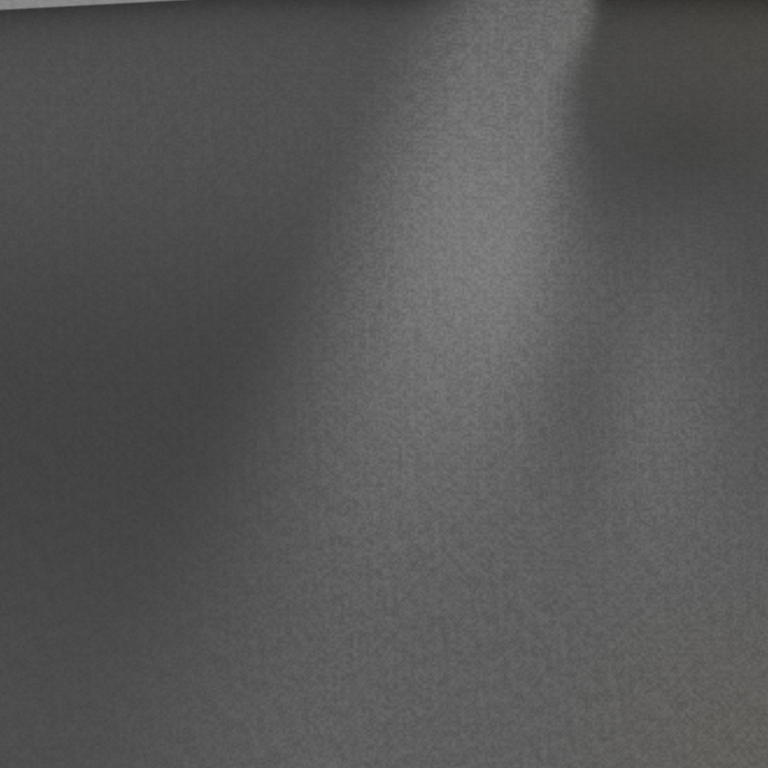
Give the GLSL for this texture, as a WebGL 1 fragment shader.

```glsl
precision highp float;

uniform vec2 u_resolution;

float hash(vec2 p) {
    return fract(sin(dot(p, vec2(127.1, 311.7))) * 43758.5453);
}

float valueNoise(vec2 p) {
    vec2 cell = floor(p);
    vec2 f = fract(p);
    f = f * f * (3.0 - 2.0 * f);
    return mix(mix(hash(cell), hash(cell + vec2(1.0, 0.0)), f.x),
               mix(hash(cell + vec2(0.0, 1.0)), hash(cell + vec2(1.0, 1.0)), f.x), f.y);
}

float softSpot(vec2 p, vec2 center, vec2 radius) {
    vec2 d = (p - center) / radius;
    return exp(-dot(d, d));
}

// Broad light and shade of the brushed surface
float surfaceLight(vec2 uv) {
    float y = uv.y;
    float leftShade = 0.265 + 0.055 * smoothstep(0.48, 0.86, y)
                    + 0.04 * (1.0 - smoothstep(0.0, 0.42, y));
    float rightShade = mix(0.37, 0.30, smoothstep(0.45, 0.85, y));
    float beam = 0.37 + 0.075 * smoothstep(0.15, 0.65, y)
               - 0.02 * smoothstep(0.75, 1.0, y);

    // The beam leans left and spreads as it descends
    float leftEdge = 0.24 + 0.34 * y;
    float leftWidth = mix(0.21, 0.08, smoothstep(0.0, 1.0, y));
    float intoBeam = smoothstep(leftEdge - leftWidth, leftEdge + leftWidth, uv.x);

    float rightEdge = 0.66 + 0.075 * smoothstep(0.3, 0.65, y)
                    + 0.04 * smoothstep(0.87, 1.0, y);
    float rightWidth = mix(0.11, 0.022, smoothstep(0.5, 1.0, y));
    float outOfBeam = smoothstep(rightEdge - rightWidth, rightEdge + rightWidth, uv.x);

    float light = mix(leftShade, mix(beam, rightShade, outOfBeam), intoBeam);

    // Local highlights and hollows
    light += 0.035 * softSpot(uv, vec2(0.63, 0.67), vec2(0.08, 0.13));
    light += 0.025 * softSpot(uv, vec2(0.86, 0.45), vec2(0.07, 0.20));
    light -= 0.025 * softSpot(uv, vec2(0.75, 0.48), vec2(0.06, 0.12));
    light -= 0.030 * softSpot(uv, vec2(0.89, 0.80), vec2(0.10, 0.08));
    light -= 0.035 * softSpot(uv, vec2(1.02, 0.52), vec2(0.08, 0.22));
    return light;
}

void main() {
    vec2 uv = gl_FragCoord.xy / u_resolution;
    float light = surfaceLight(uv);

    // Dark rim along the slanted top edge, weaker inside the beam
    float rim = 0.987 + 0.054 * uv.x;
    float below = max(min(rim, 1.004) - uv.y, 0.0);
    float inBeam = smoothstep(0.54, 0.66, uv.x) * (1.0 - smoothstep(0.755, 0.785, uv.x));
    light -= (0.09 * exp(-below / 0.022) + 0.02 * exp(-below / 0.06)) * (1.0 - 0.75 * inBeam);

    // Fine grain, stronger where lit
    float grain = 0.6 * valueNoise(uv * 330.0) + 0.4 * valueNoise(uv * 190.0 + 37.0) - 0.5;
    light += grain * mix(0.035, 0.10, smoothstep(0.27, 0.42, light));

    // Pale strip beyond the rim
    float beyond = smoothstep(-0.002, 0.002, uv.y - rim);
    light = mix(light, 0.53 + 0.06 * grain, beyond);

    // Faint warmth toward the right corners
    float warmth = smoothstep(0.65, 1.0, uv.x) * smoothstep(0.2, 0.5, abs(uv.y - 0.5));
    gl_FragColor = vec4(vec3(light) + vec3(0.008, 0.002, -0.012) * warmth, 1.0);
}
```
